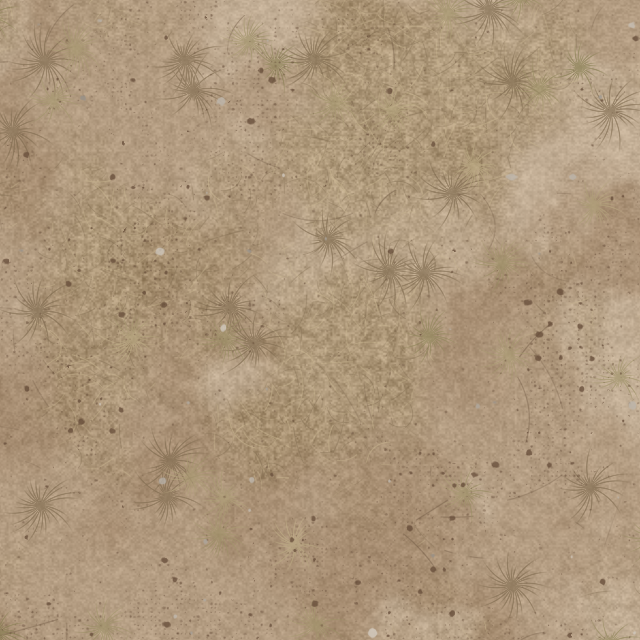
Write a WebGL 1 fragment shader that draws this texture.

```glsl
precision highp float;
// Dry sandy ground with pale dust, straw grass, twigs, tufts, grit and pebbles.
uniform vec2 u_resolution;

const vec3 SAND       = vec3(0.703, 0.612, 0.507);
const vec3 PALE_DUST  = vec3(0.785, 0.710, 0.615);
const vec3 DAMP_EARTH = vec3(0.630, 0.525, 0.415);
const vec3 GRASS_BED  = vec3(0.650, 0.570, 0.430);
const vec3 STRAW      = vec3(0.790, 0.715, 0.565);
const vec3 DRY_SHADOW = vec3(0.500, 0.420, 0.310);
const vec3 TWIG       = vec3(0.430, 0.340, 0.255);
const vec3 GREEN      = vec3(0.520, 0.490, 0.310);
const vec3 GRIT       = vec3(0.390, 0.290, 0.215);
const vec3 PEBBLE     = vec3(0.780, 0.750, 0.710);
const vec2 MEADOW_TOP    = vec2(0.66, 0.86);
const vec2 MEADOW_MIDDLE = vec2(0.55, 0.42);
const vec2 MEADOW_LEFT   = vec2(0.15, 0.62);
const float GRAIN = 0.095;
const float STRAW_WIDTH = 0.0007;
const float TWIG_WIDTH = 0.0009;
const float TAU = 6.2831853;

float hash(vec2 p) {
  return fract(sin(dot(p, vec2(127.1, 311.7))) * 43758.5453);
}

float noise(vec2 p) {
  vec2 i = floor(p), f = fract(p);
  f = f * f * (3.0 - 2.0 * f);
  return mix(mix(hash(i), hash(i + vec2(1, 0)), f.x),
             mix(hash(i + vec2(0, 1)), hash(i + vec2(1, 1)), f.x), f.y);
}

float fbm(vec2 p) {
  float sum = 0.0, amp = 0.5;
  for (int i = 0; i < 6; i++) {
    sum += amp * noise(p);
    p = mat2(1.6, 1.2, -1.2, 1.6) * p + 7.3;
    amp *= 0.53;
  }
  return sum;
}

float blob(vec2 p, vec2 center, float size) {
  vec2 d = (p - center) / size;
  return exp(-dot(d, d));
}

// Curved strands, one per cell; width and pixel are in canvas units.
float strands(vec2 p, float scale, float width, float density, float seed, float pixel) {
  vec2 g = p * scale, cell = floor(g);
  float cover = 0.0, w = width * scale, aa = 0.8 * pixel * scale;
  for (int j = -1; j <= 1; j++) {
    for (int i = -1; i <= 1; i++) {
      vec2 id = cell + vec2(i, j), key = id + seed;
      vec2 q = g - id - vec2(hash(key), hash(key + 17.3));
      float angle = TAU * hash(key + 31.7), c = cos(angle), s = sin(angle);
      q = mat2(c, -s, s, c) * q;
      q.y += (hash(key + 43.1) - 0.5) * q.x * q.x * 1.3;
      float reach = mix(0.25, 0.8, hash(key + 59.9));
      float d = length(vec2(max(abs(q.x) - reach, 0.0), q.y));
      float present = smoothstep(0.0, 0.15, density - hash(key + 71.3));
      float fade = mix(0.4, 1.0, hash(key + 83.7));
      cover = max(cover, present * fade * (1.0 - smoothstep(w - aa, w + aa, d)));
    }
  }
  return cover;
}

// Bent blades fanning out from scattered roots.
float tufts(vec2 p, float scale, float density, float seed, float pixel) {
  vec2 g = p * scale, cell = floor(g);
  float cover = 0.0, aa = 0.8 * pixel * scale;
  for (int j = -1; j <= 1; j++) {
    for (int i = -1; i <= 1; i++) {
      vec2 id = cell + vec2(i, j), key = id + seed;
      vec2 q = g - id - vec2(hash(key), hash(key + 9.1));
      float r = length(q);
      float turn = (atan(q.y, q.x + 0.00001) / TAU + 0.5 + 0.12 * r) * 30.0;
      float blade = mod(floor(turn), 30.0);
      float reach = mix(0.1, 0.6, hash(key + blade * 1.37));
      float d = abs(fract(turn) - 0.3 - 0.4 * hash(key + blade)) * r * TAU / 30.0;
      float line = 1.0 - smoothstep(0.002, 0.004 + aa, d);
      cover = max(cover, line * (1.0 - smoothstep(reach * 0.5, reach, r))
                         * step(hash(key + 23.9), density));
    }
  }
  return cover;
}

// Uneven rounded grains: x is coverage, y is a random tone.
vec2 grains(vec2 p, float scale, float density, float seed, float pixel) {
  vec2 g = p * scale, id = floor(g), key = id + seed;
  vec2 q = g - id - 0.35 - 0.3 * vec2(hash(key), hash(key + 5.7));
  q.x *= mix(0.7, 1.3, hash(key + 13.1));
  float radius = mix(0.08, 0.3, pow(hash(key + 19.3), 2.0));
  float d = length(q) + 0.12 * (noise(g * 5.0) - 0.5), aa = pixel * scale;
  float cover = 1.0 - smoothstep(radius - aa, radius + aa, d);
  return vec2(cover * step(hash(key + 29.7), density), hash(key + 37.1));
}

void main() {
  float pixel = 1.0 / min(u_resolution.x, u_resolution.y);
  vec2 p = gl_FragCoord.xy * pixel;
  vec2 warped = p + 0.12 * (vec2(fbm(p * 4.0), fbm(p * 4.0 + 40.0)) - 0.5);

  // Broad soil patches
  float dust = smoothstep(0.50, 0.72, fbm(warped * 5.0 + 3.0));
  float damp = smoothstep(0.48, 0.74, fbm(warped * 5.5 + 61.0));
  float meadow = blob(warped, MEADOW_TOP, 0.21) + blob(warped, MEADOW_MIDDLE, 0.19)
               + 0.7 * blob(warped, MEADOW_LEFT, 0.13);
  float grass = smoothstep(0.45, 0.95, 0.55 * meadow + fbm(warped * 7.0 + 90.0) * 0.9);
  vec3 color = mix(SAND, DAMP_EARTH, 0.65 * damp);
  color = mix(color, PALE_DUST, 0.75 * dust * (1.0 - 0.6 * grass));
  color = mix(color, GRASS_BED, 0.5 * grass);

  // Fine sand grain, rougher beneath the grass
  float grain = noise(p * 340.0) + 0.7 * noise(p * 170.0 + 20.0) + 0.6 * noise(p * 75.0 + 50.0);
  color += (grain - 1.15) * GRAIN * (0.75 + 0.6 * grass);

  // Matted straw and its shadows
  float shade = max(strands(p, 38.0, STRAW_WIDTH, grass * 0.8, 11.0, pixel),
                    strands(p, 24.0, STRAW_WIDTH, grass * 0.6 + 0.05, 27.0, pixel));
  float straw = max(strands(p, 32.0, STRAW_WIDTH, grass, 45.0, pixel),
                    strands(p, 21.0, STRAW_WIDTH, grass * 0.8, 63.0, pixel));
  color = mix(color, DRY_SHADOW, 0.5 * shade);
  color = mix(color, STRAW, 0.6 * straw);

  // Loose twigs and tufts
  float litter = smoothstep(0.42, 0.65, fbm(p * 6.0 + 130.0));
  color = mix(color, TWIG, 0.5 * strands(p, 14.0, TWIG_WIDTH, 0.1 + 0.5 * litter, 81.0, pixel));
  color = mix(color, DRY_SHADOW, 0.6 * tufts(p, 8.0, 0.28, 7.0, pixel));
  color = mix(color, mix(GREEN, STRAW, noise(p * 9.0)), 0.6 * tufts(p, 10.0, 0.22, 33.0, pixel));

  // Dark grit in clusters, then rare pebbles
  float cluster = smoothstep(0.50, 0.70, fbm(p * 8.0 + 170.0));
  vec2 fine = grains(p, 150.0, 0.04 + 0.4 * cluster, 3.0, pixel);
  vec2 coarse = grains(p, 60.0, 0.012 + 0.10 * cluster, 51.0, pixel);
  vec2 stone = grains(p, 42.0, 0.022, 77.0, pixel);
  color = mix(color, GRIT, 0.6 * fine.x * (0.4 + 0.6 * fine.y));
  color = mix(color, GRIT, 0.75 * coarse.x);
  color = mix(color, PEBBLE * mix(0.75, 1.08, stone.y), 0.8 * stone.x);

  gl_FragColor = vec4(clamp(color, 0.0, 1.0), 1.0);
}
```
